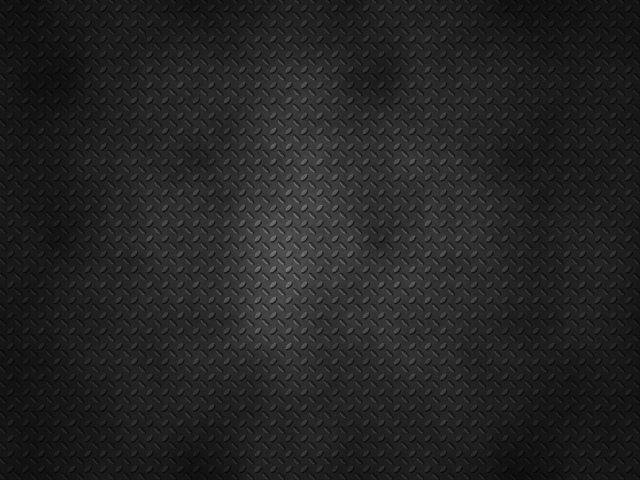
Write a Shadertoy shader that draws this texture.

```glsl
// Dark steel tread plate: interlocked raised lozenges, smoky wear and a soft central light.
#define PITCH vec2(0.0322, 0.0320)     // repeat size, in canvas heights
#define ORIGIN vec2(0.537, 0.663)      // centre of one rising lozenge
#define RISING_SIZE vec2(0.250, 0.120) // half length, half width, in repeats
#define FALLING_SIZE vec2(0.260, 0.090)
#define STEEL_DARK vec3(0.073)
#define STEEL_LIT vec3(0.232)
#define LIGHT_CENTRE vec2(0.50, 0.53)
#define LIGHT_FALLOFF 5.0
#define STREAK_COUNT 4.0
#define SMOKE_TILES 2.0
#define GRAIN 0.15

float hash(vec2 p) {
    vec3 q = fract(p.xyx * vec3(0.1031, 0.1030, 0.0973));
    q += dot(q, q.yzx + 33.33);
    return fract((q.x + q.y) * q.z);
}

// Value noise that wraps horizontally after "wrap" cells.
float noise(vec2 p, float wrap) {
    vec2 i = floor(p), f = p - i;
    f = f * f * (3.0 - 2.0 * f);
    float left = mod(i.x, wrap), right = mod(i.x + 1.0, wrap);
    float low = mix(hash(vec2(left, i.y)), hash(vec2(right, i.y)), f.x);
    float high = mix(hash(vec2(left, i.y + 1.0)), hash(vec2(right, i.y + 1.0)), f.x);
    return mix(low, high, f.y);
}

float smoke(vec2 uv) {
    float sum = 0.0, weight = 0.5, cells = 5.0;
    for (int octave = 0; octave < 5; octave++) {
        vec2 p = vec2(uv.x * SMOKE_TILES, uv.y * 1.2) * cells;
        sum += weight * noise(p + vec2(0.0, cells * 7.0), cells);
        weight *= 0.6;
        cells *= 2.0;
    }
    return sum / 1.15;
}

// Coverage of a lozenge lying at 45 degrees; slope is +1 rising, -1 falling.
float lozenge(vec2 p, float slope, vec2 size, float blur) {
    vec2 local = vec2(p.x + slope * p.y, p.y - slope * p.x) * 0.7071;
    float k = length(local / size);
    float d = k * (k - 1.0) / max(length(local / (size * size)), 0.001);
    return 1.0 - smoothstep(-blur, blur, d);
}

void mainImage(out vec4 fragColor, in vec2 fragCoord) {
    vec2 uv = fragCoord / iResolution.xy;
    vec2 plate = fragCoord / iResolution.y;
    float aspect = iResolution.x / iResolution.y;
    float blur = 0.65 / (iResolution.y * PITCH.y);

    // Central light, vertical streaks and smoky blotches
    vec2 away = (uv - LIGHT_CENTRE) * vec2(aspect, 1.0);
    float light = exp(-LIGHT_FALLOFF * dot(away, away));
    float streak = cos(6.2832 * STREAK_COUNT * (uv.x - 0.195));
    float wear = 0.64 + 0.75 * smoke(uv) + 0.13 * streak;
    vec3 color = mix(STEEL_DARK, STEEL_LIT, light) * wear;

    // Fine grain
    float grain = noise(plate * 260.0, 4096.0) - 0.5;
    color *= 1.0 + GRAIN * grain;

    // Nearest lozenge of each direction; falling ones fill the cell corners
    vec2 q = (plate - ORIGIN) / PITCH;
    vec2 rising = fract(q + 0.5) - 0.5;
    vec2 falling = fract(q) - 0.5;
    float polish = 0.75 + 0.5 * hash(round(q - rising) + 64.0);

    // Rising lozenges: pale face, bright upper edge, shadow at lower right
    float face = lozenge(rising, 1.0, RISING_SIZE, blur);
    float inner = lozenge(rising + vec2(-0.04, 0.06), 1.0, RISING_SIZE, blur);
    float shadow = lozenge(rising + vec2(-0.05, 0.07), 1.0, RISING_SIZE * 1.1, blur * 1.3);
    color *= 1.0 - 0.58 * shadow * (1.0 - face);
    color *= 1.0 + polish * (0.40 * face + 0.20 * face * (1.0 - inner));

    // Falling lozenges: dim face, bright lower edge, thin shadow around
    face = lozenge(falling, -1.0, FALLING_SIZE, blur);
    inner = lozenge(falling - vec2(0.06), -1.0, FALLING_SIZE, blur);
    shadow = lozenge(falling - vec2(0.04), -1.0, FALLING_SIZE * 1.25, blur * 1.3);
    color *= 1.0 - 0.48 * shadow * (1.0 - face);
    color *= 1.0 - 0.12 * face + 0.80 * face * (1.0 - inner);

    fragColor = vec4(color, 1.0);
}
```
